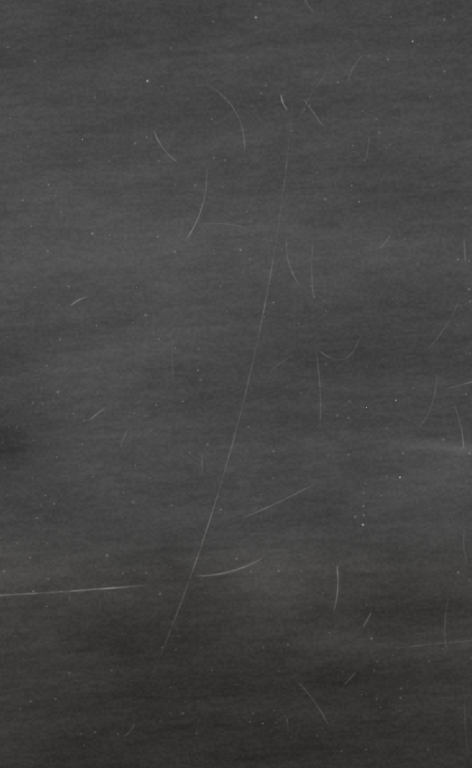
This texture is drawn by a Shadertoy shader. Its source:

```glsl
float hash(vec2 p) {
    vec3 q = fract(vec3(p.xyx) * 0.1031);
    q += dot(q, q.yzx + 33.33);
    return fract((q.x + q.y) * q.z);
}

float noise(vec2 p) {
    vec2 i = floor(p), f = fract(p);
    f = f * f * (3.0 - 2.0 * f);
    return mix(mix(hash(i), hash(i + vec2(1, 0)), f.x),
               mix(hash(i + vec2(0, 1)), hash(i + vec2(1, 1)), f.x), f.y);
}

float fbm(vec2 p) {
    float sum = 0.0, amp = 0.5;
    for (int i = 0; i < 5; i++) {
        sum += amp * (noise(p) - 0.5);
        p = mat2(1.6, 1.2, -1.2, 1.6) * p + 17.3;
        amp *= 0.5;
    }
    return sum;
}

// Bowed line from a to b that fades out at both ends
float scratch(vec2 p, vec2 a, vec2 b, float bend, float width) {
    float len = length(b - a);
    vec2 dir = (b - a) / len, q = p - a;
    float h = dot(q, dir) / len;
    float slope = 4.0 * bend * (1.0 - 2.0 * h) / len;
    float d = dot(q, vec2(-dir.y, dir.x)) - 4.0 * bend * h * (1.0 - h);
    d /= sqrt(1.0 + slope * slope) * max(width, 0.6 / iResolution.y);
    float ends = smoothstep(0.0, 0.15, h) * (1.0 - smoothstep(0.8, 1.0, h));
    return ends * exp(-d * d);
}

// Sparse chalk dust, at most one dot per cell
float dust(vec2 p, float cells, float share) {
    vec2 g = p * cells, id = floor(g);
    vec2 center = 0.2 + 0.6 * vec2(hash(id + 3.1), hash(id + 71.7));
    float radius = max(mix(0.0007, 0.0017, hash(id + 29.0)), 0.5 / iResolution.y);
    float d = length(fract(g) - center) / (cells * radius);
    return step(hash(id + 11.0), share) * hash(id + 47.0) * exp(-d * d);
}

float blob(vec2 p, vec2 center, vec2 size) {
    vec2 d = (p - center) / size;
    return exp(-dot(d, d));
}

// Cloudy slate with lighter wiped areas and a dark lower edge
float slate(vec2 p) {
    vec2 sweep = vec2(p.x, p.y - 0.12 * p.x - 0.03 * sin(5.0 * p.x));
    float cloud = fbm(p * vec2(5.0, 8.0) + 5.0);
    float tone = mix(0.196, 0.272, smoothstep(0.08, 0.31, p.y + 0.2 * cloud));
    tone += 0.024 * exp(-pow((p.y - 0.68) / 0.17, 2.0));
    tone += 0.05 * cloud + 0.055 * fbm(sweep * vec2(2.5, 24.0));
    tone += 0.03 * fbm(sweep * vec2(14.0, 22.0) + 40.0);
    tone += 0.028 * blob(p, vec2(0.14, 0.46), vec2(0.1, 0.13));
    tone += 0.022 * blob(p, vec2(0.2, 0.7), vec2(0.14, 0.07));
    tone += 0.03 * blob(p, vec2(0.365, 0.24), vec2(0.06, 0.045));
    tone -= 0.02 * blob(p, vec2(0.41, 0.21), vec2(0.03, 0.025));
    tone -= 0.045 * blob(p, vec2(0.0, 0.43), vec2(0.05, 0.05));
    tone -= 0.022 * blob(p, vec2(0.45, 0.56), vec2(0.13, 0.05));
    tone += 0.065 * blob(p, vec2(0.62, 0.415 - 0.1 * (p.x - 0.6)), vec2(0.11, 0.008));
    return tone;
}

// Fine horizontal brushing and speckle
float grain(vec2 p) {
    vec2 q = vec2(p.x, p.y - 0.06 * p.x);
    return 0.018 * (noise(q * vec2(12.0, 130.0)) - 0.5)
         + 0.022 * (noise(q * vec2(60.0, 260.0)) - 0.5)
         + 0.034 * (noise(p * vec2(300.0, 360.0)) - 0.5);
}

float scatteredScratches(vec2 p, float aspect) {
    float sum = 0.0;
    for (int i = 0; i < 36; i++) {
        float k = float(i) + 1.0;
        vec2 a = vec2(hash(vec2(k, 2.0)) * aspect, hash(vec2(k, 5.0)));
        float angle = 1.5 + 1.4 * (hash(vec2(k, 9.0)) - 0.5);
        if (i % 6 == 0) angle -= 1.0;
        float len = mix(0.025, 0.13, pow(hash(vec2(k, 14.0)), 2.0));
        float bend = 0.2 * len * (hash(vec2(k, 21.0)) - 0.5);
        float strength = mix(0.03, 0.12, pow(hash(vec2(k, 33.0)), 3.0));
        vec2 b = a + len * vec2(cos(angle), sin(angle));
        sum += strength * scratch(p, a, b, bend, 0.0012);
    }
    return sum;
}

void mainImage(out vec4 fragColor, in vec2 fragCoord) {
    vec2 p = fragCoord / iResolution.y;
    float aspect = iResolution.x / iResolution.y;
    float wear = 0.15 + 1.3 * noise(p * 70.0) * (0.4 + noise(p * 22.0 + 8.0));
    float tone = slate(p) + grain(p) + scatteredScratches(p, aspect) * (0.4 + wear);

    // Prominent scratches, unevenly worn
    float marks = 0.085 * scratch(p, vec2(0.183, 0.085), vec2(0.386, 0.94), -0.04, 0.0012)
                * (1.0 - 0.55 * smoothstep(0.5, 0.75, p.y));
    marks += 0.19 * scratch(p, vec2(-0.05, 0.223), vec2(0.21, 0.24), -0.002, 0.0014);
    marks += 0.2 * scratch(p, vec2(0.25, 0.25), vec2(0.345, 0.275), -0.007, 0.0014);
    marks += 0.1 * scratch(p, vec2(0.41, 0.548), vec2(0.47, 0.565), -0.025, 0.0012);
    marks += 0.06 * scratch(p, vec2(0.265, 0.893), vec2(0.317, 0.79), 0.02, 0.0013);
    marks += 0.07 * scratch(p, vec2(0.51, 0.155), vec2(0.66, 0.168), 0.002, 0.0013);
    tone += marks * wear;

    tone += 0.15 * dust(p, 60.0, 0.22) + 0.42 * dust(p + 4.0, 14.0, 0.12);

    // Cool above, faintly warm in the dark lower part
    vec3 tint = mix(vec3(1.025, 1.0, 0.975), vec3(0.998, 1.0, 1.006),
                    smoothstep(0.1, 0.45, p.y));
    fragColor = vec4(clamp(tone * tint, 0.0, 1.0), 1.0);
}
```
